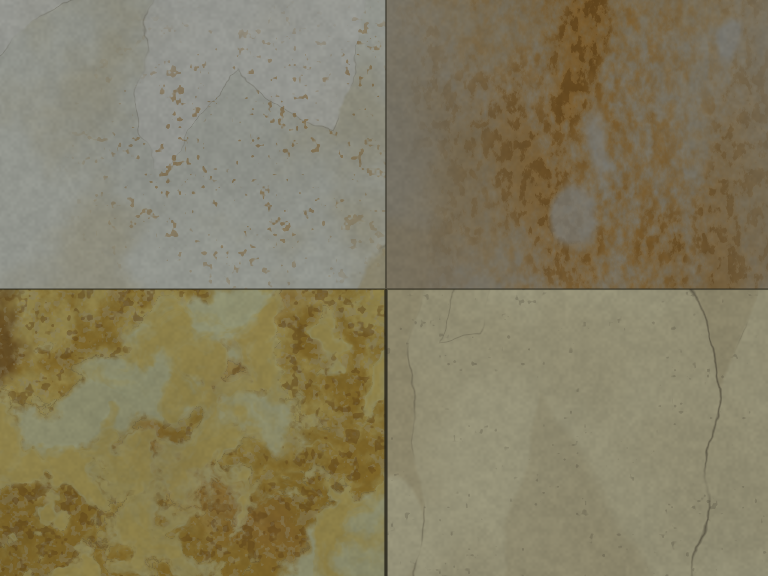
Reproduce this texture procedurally as a WebGL 2 fragment shader.

```glsl
#version 300 es
precision highp float;
// Four slate slabs, two across and two down, parted by thin dark joints.
// Each slab takes its own face: flaked grey, streaked rust, ochre marble or
// cream with seams, all shaped by warped distance functions and value noise.
uniform vec2 u_resolution;
out vec4 outColor;

const vec2 JOINT = vec2(0.670, 0.498);     // crossing, in canvas heights
const float JOINT_WIDTH = 0.0013;          // half width of the joints
const float GRAIN = 0.05;
const vec3 GREY = vec3(0.56, 0.57, 0.54);
const vec3 PALE_GREY = vec3(0.585, 0.59, 0.57);
const vec3 TAUPE = vec3(0.455, 0.425, 0.355);
const vec3 RUST = vec3(0.46, 0.345, 0.17);
const vec3 DARK_RUST = vec3(0.33, 0.225, 0.08);
const vec3 BLUE_GREY = vec3(0.46, 0.46, 0.44);
const vec3 OCHRE = vec3(0.465, 0.375, 0.15);
const vec3 STRAW = vec3(0.54, 0.49, 0.28);
const vec3 SAGE = vec3(0.54, 0.555, 0.455);
const vec3 CREAM = vec3(0.575, 0.56, 0.46);
const vec3 TAN = vec3(0.51, 0.48, 0.375);
const vec3 SEAM = vec3(0.27, 0.25, 0.20);
const vec3 GROUT = vec3(0.15, 0.14, 0.10);

float hash(vec2 p) {
  vec3 q = fract(vec3(p.xyx) * 0.1031);
  q += dot(q, q.yzx + 33.33);
  return fract((q.x + q.y) * q.z);
}

float noise(vec2 p) {
  vec2 i = floor(p), f = fract(p);
  f = f * f * (3.0 - 2.0 * f);
  return mix(mix(hash(i), hash(i + vec2(1, 0)), f.x),
             mix(hash(i + vec2(0, 1)), hash(i + vec2(1, 1)), f.x), f.y);
}

float fbm(vec2 p) {
  float sum = 0.0, amp = 0.5;
  for (int i = 0; i < 5; i++) {
    sum += amp * noise(p);
    p = mat2(1.6, 1.2, -1.2, 1.6) * p + 7.3;
    amp *= 0.5;
  }
  return sum;
}

float ellipse(vec2 p, vec2 c, vec2 r) { return (length((p - c) / r) - 1.0) * min(r.x, r.y); }

float capsule(vec2 p, vec2 a, vec2 b, float r) {
  vec2 ab = b - a;
  return length(p - a - ab * clamp(dot(p - a, ab) / dot(ab, ab), 0.0, 1.0)) - r;
}

float inside(float d, float soft) { return 1.0 - smoothstep(-soft, soft, d); }

// Soft crack that fades in and out along its length
float crack(float d, float w, vec2 t) {
  float aa = 2.5 / u_resolution.y;
  return inside(abs(d) - w, aa) * smoothstep(0.2, 0.7, noise(t * 11.0));
}

// Ragged specks, gathered in loose clusters
float specks(vec2 t, float scale, float level) {
  float n = 0.65 * noise(t * scale) + 0.35 * noise(t * scale * 2.3);
  return smoothstep(level, level + 0.12, n + 0.25 * (noise(t * 8.0) - 0.5));
}

vec3 greyFace(vec2 t, vec2 w) {
  vec2 q = t + w * 0.12;
  float notch = 0.76 - (q.x < 0.83 ? 1.3 : 0.7) * abs(q.x - 0.83);
  float sides = max(0.46 + 0.3 * abs(q.y - 0.7) - q.x, q.x - 1.05 - 0.2 * q.y);
  float lobe = max(max(sides, 0.43 - q.y), notch - q.y);
  float flake = 0.84 + 0.6 * q.x - q.y;
  float chip = 0.52 * q.y - 0.85 * (q.x - 1.23);
  vec3 col = mix(GREY, TAN, 0.4 * smoothstep(0.45, 0.75, fbm(t * 3.0 + 4.0)));
  col = mix(col, PALE_GREY, 0.75 * inside(min(lobe, flake), 0.008));
  col = mix(col, TAN, 0.7 * inside(chip, 0.01));
  float edge = max(crack(lobe, 0.001, t), max(crack(flake, 0.001, t), crack(chip, 0.002, t)));
  col = mix(col, SEAM, 0.38 * edge);
  float worn = inside(ellipse(q, vec2(0.85, 0.45), vec2(0.5, 0.42)), 0.2);
  worn = max(worn, inside(ellipse(q, vec2(1.25, 0.7), vec2(0.12, 0.25)), 0.05));
  return mix(col, RUST, 0.55 * worn * specks(t, 48.0, 0.74));
}

vec3 rustFace(vec2 t, vec2 w) {
  vec2 q = t + w * 0.08;
  float band = inside(abs(q.x - 0.77 + 0.12 * (t.y - 0.5)) - 0.4, 0.4);
  float cloud = fbm(t * vec2(6.0, 2.2) + 11.0);
  float flecks = fbm(t * vec2(46.0, 30.0) + w);
  vec3 col = mix(TAUPE, BLUE_GREY, 0.4 * smoothstep(0.4, 0.7, fbm(t * 3.0)));
  col = mix(col, RUST, band * smoothstep(0.22, 0.6, 0.6 * cloud + 0.4 * flecks));
  float crust = smoothstep(0.48, 0.62, flecks) * smoothstep(0.34, 0.58, cloud);
  col = mix(col, DARK_RUST, 0.6 * band * crust);
  float bare = min(ellipse(q, vec2(0.736, 0.51), vec2(0.03, 0.11)),
               min(ellipse(q, vec2(0.656, 0.25), vec2(0.07, 0.12)),
                   ellipse(q, vec2(1.19, 0.87), vec2(0.045, 0.07))));
  return mix(col, BLUE_GREY, 0.75 * inside(bare, 0.015));
}

vec3 ochreFace(vec2 t, vec2 w) {
  vec2 q = t + w * 0.32;
  float cloud = fbm(t * 5.0 + w * 2.5);
  float mottle = fbm(t * 22.0);
  vec3 col = mix(OCHRE, STRAW, smoothstep(0.4, 0.66, 0.7 * cloud + 0.3 * mottle + 0.25 * (t.y - 0.4)));
  float burnt = min(capsule(q, vec2(0.8, 0.64), vec2(1.05, 0.98), 0.05),
                    capsule(q, vec2(0.55, 0.5), vec2(0.95, 0.12), 0.07));
  col = mix(col, RUST, 0.6 * inside(burnt, 0.09));
  float pale = min(capsule(q, vec2(0.25, 0.56), vec2(0.85, 0.92), 0.15),
               min(ellipse(q, vec2(0.92, 0.54), vec2(0.13, 0.1)), 0.58 - 0.61 * q.x + 0.79 * q.y));
  pale = min(pale, 0.7 * (0.56 - cloud)) + 0.12 * (mottle - 0.48);
  col = mix(col, mix(SAGE, STRAW, smoothstep(0.45, 0.7, cloud)), 0.85 * inside(pale, 0.04));
  col = mix(col, SEAM, 0.3 * crack(pale - 0.01, 0.002, t));
  col = mix(col, DARK_RUST, 0.75 * inside(ellipse(q, vec2(0.0, 0.79), vec2(0.08, 0.16)), 0.03));
  float pitted = 1.0 - inside(pale, 0.05);
  col = mix(col, TAN, 0.45 * pitted * specks(t, 55.0, 0.6));
  return mix(col, DARK_RUST, 0.4 * pitted * specks(t + 5.0, 38.0, 0.62));
}

vec3 creamFace(vec2 t, vec2 w) {
  vec2 q = t + w * 0.09;
  float seam = q.x - min(1.055 + 0.177 * q.y, 1.337 - 0.257 * q.y);
  float branch = q.x - 1.17 - 0.4 * (q.y - 0.65);
  float margin = q.x - 0.11 - 0.03 * sin(q.y * 7.0);
  float lens = max(abs(q.x - 0.12 - 0.17 * q.y) - 0.06, 0.81 - q.y + 0.3 * (q.x - 0.2));
  float stain = q.y - 0.63 + (q.x < 0.55 ? 4.0 : 1.7) * abs(q.x - 0.55);
  vec3 col = mix(CREAM, TAN, 0.3 * smoothstep(0.4, 0.75, fbm(t * 2.5)));
  col = mix(col, TAN, 0.4 * inside(stain, 0.05));
  col = mix(col, TAN, 0.55 * max(inside(margin, 0.01), inside(max(-seam, branch), 0.01)));
  col = mix(col, CREAM, inside(ellipse(q, vec2(0.02, 0.15), vec2(0.12, 0.2)), 0.01));
  col = mix(col, SEAM, 0.65 * crack(seam, 0.003, t * 0.6));
  float faint = max(crack(margin, 0.002, t), crack(lens, 0.001, t));
  faint = max(faint, crack(branch, 0.001, t) * step(0.65, q.y));
  col = mix(col, SEAM, 0.4 * faint);
  return mix(col, SEAM, 0.25 * specks(t, 42.0, 0.83));
}

void main() {
  vec2 p = gl_FragCoord.xy / u_resolution.y;
  vec2 id = step(JOINT, p);
  vec2 t = (p - id * JOINT) * 2.0;         // slab space, one unit high
  vec2 w = vec2(fbm(t * 5.0 + id * 9.0), fbm(t * 5.0 + 21.0 + id * 5.0)) - 0.48;
  vec3 col = id.y > 0.5 ? (id.x < 0.5 ? greyFace(t, w) : rustFace(t, w))
                        : (id.x < 0.5 ? ochreFace(t, w) : creamFace(t, w));
  // Fine grain and broad shading
  col *= 1.0 + GRAIN * (noise(p * 190.0) + noise(p * 75.0) - 1.0) + 0.1 * (fbm(p * 4.0) - 0.48);
  // Joints, the upright one wider below the crossing
  vec2 d = abs(p - JOINT) - JOINT_WIDTH * vec2(2.2 - 1.4 * id.y, 0.8);
  float gap = inside(min(d.x, d.y), 1.0 / u_resolution.y);
  col = mix(col, GROUT, 0.85 * gap);
  outColor = vec4(col, 1.0);
}
```
